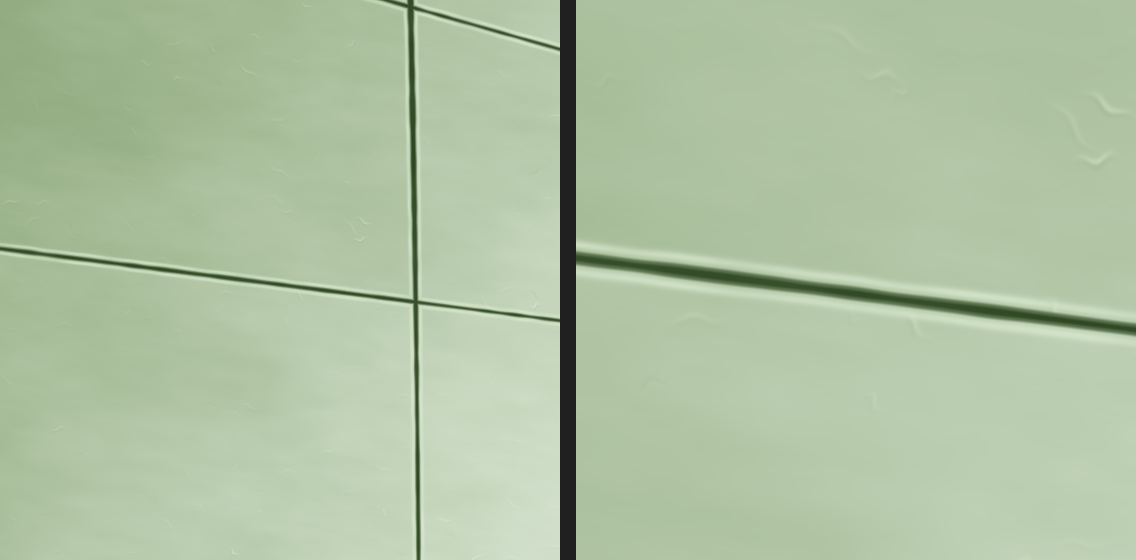
Left, the full canvas; right, a detail of the centre.
Give the GLSL for this texture, as a WebGL 1 fragment shader.

```glsl
precision highp float;
// Large pale green wall tiles seen at a slant, parted by thin dark grooves.
// Seams come from a perspective row and column coordinate; the glaze is a
// diagonal light gradient with stretched noise and scattered embossed flecks.

uniform vec2 u_resolution;

const vec3 GLAZE_SHADE = vec3(0.57, 0.67, 0.50);
const vec3 GLAZE_LIGHT = vec3(0.80, 0.86, 0.77);
const vec3 RIM_LIGHT = vec3(0.85, 0.91, 0.81);
const vec3 GROOVE_EDGE = vec3(0.36, 0.45, 0.31);
const vec3 GROOVE_CORE = vec3(0.18, 0.27, 0.13);

const float ROW_BASE = 0.556;       // height of the main seam at the left edge
const float ROW_STEP = 0.639;       // tile height at the left edge
const float ROW_SLOPE = 0.1285;     // fall of the main seam
const float ROW_FAN = 0.1545;       // extra fall for each row above it
const float COLUMN_BASE = 0.7474;   // foot of the upright seam
const float COLUMN_STEP = 0.79;     // tile width
const float GROOVE_HALF = 0.0039;
const float RIM_OFFSET = 0.0042;
const float RIM_WIDTH = 0.0028;
const float FLECK_CELLS = 19.0;
const float FLECK_CHANCE = 0.55;
const float FLECK_STRENGTH = 0.10;

float hash(vec2 p) {
  return fract(sin(dot(p, vec2(127.1, 311.7))) * 43758.5);
}

float noise(vec2 p) {
  vec2 cell = floor(p);
  vec2 f = fract(p);
  f = f * f * (3.0 - 2.0 * f);
  float low = mix(hash(cell), hash(cell + vec2(1.0, 0.0)), f.x);
  float high = mix(hash(cell + vec2(0.0, 1.0)), hash(cell + vec2(1.0)), f.x);
  return mix(low, high, f.y);
}

// Layered noise centred on zero.
float clouds(vec2 p) {
  float sum = 0.0;
  float gain = 0.5;
  for (int i = 0; i < 4; i++) {
    sum += gain * (noise(p) - 0.5);
    p = p * 2.03 + 17.3;
    gain *= 0.5;
  }
  return sum;
}

// Short scratches with a bright side and a dark side.
float flecks(vec2 uv) {
  vec2 grid = uv * FLECK_CELLS;
  float relief = 0.0;
  for (int j = -1; j <= 1; j++) {
    for (int i = -1; i <= 1; i++) {
      vec2 cell = floor(grid) + vec2(float(i), float(j));
      vec2 center = cell + vec2(hash(cell + 3.1), hash(cell + 7.7));
      float angle = mix(-0.9, 0.6, hash(cell + 11.3));
      vec2 along = vec2(cos(angle), sin(angle));
      vec2 d = grid - center;
      float halfLength = mix(0.08, 0.32, hash(cell + 19.9));
      float u = dot(d, along) / halfLength;
      float v = dot(d, vec2(-along.y, along.x));
      v = (v + 0.04 * sin(u * 3.0 + 6.3 * hash(cell + 2.3))) / 0.045;
      float present = step(hash(cell + 23.5), FLECK_CHANCE);
      float power = mix(-0.5, 1.0, hash(cell + 29.1));
      relief += present * power * (v + 0.35) * exp(-u * u - v * v);
    }
  }
  return relief;
}

void main() {
  vec2 uv = gl_FragCoord.xy / u_resolution;
  float pixel = 1.0 / min(u_resolution.x, u_resolution.y);

  // Tile coordinates: rows fan out to the left, the upright seam bends slightly.
  float tileHeight = ROW_STEP - ROW_FAN * uv.x;
  float row = (uv.y - ROW_BASE + ROW_SLOPE * uv.x) / tileHeight;
  float seamX = COLUMN_BASE - 0.008 * uv.y - 0.0064 * uv.y * uv.y;
  float column = (uv.x - seamX) / COLUMN_STEP;
  vec2 tile = floor(vec2(column, row));

  // Distance to the nearest groove edge, with slightly uneven widths.
  float nearestRow = floor(row + 0.5);
  float slope = ROW_SLOPE + ROW_FAN * nearestRow;
  float rowDist = abs(row - nearestRow) * tileHeight / length(vec2(1.0, slope));
  float columnDist = abs(column - floor(column + 0.5)) * COLUMN_STEP;
  float rowHalf = GROOVE_HALF - 0.0007 * smoothstep(0.70, 0.78, uv.x);
  float columnHalf = GROOVE_HALF + 0.0016 * smoothstep(0.3, 0.8, uv.y);
  float wear = 0.0012 * (noise(uv * 38.0) - 0.5);
  float edge = min(rowDist - rowHalf, columnDist - columnHalf) + wear;

  // Glaze: diagonal light, a tone for each tile, soft streaks and fine grain.
  float light = 0.06 + 0.60 * uv.x + 0.38 * (1.0 - uv.y);
  light += 0.05 * (0.5 - step(0.0, row)) + 0.04 * (hash(tile + 5.0) - 0.5);
  vec2 slanted = vec2(uv.x, uv.y + ROW_SLOPE * uv.x) + tile * 3.7;
  light += 0.30 * clouds(slanted * vec2(4.0, 6.0));
  light += 0.16 * clouds(slanted * vec2(14.0, 38.0));
  vec3 color = mix(GLAZE_SHADE, GLAZE_LIGHT, clamp(light, 0.0, 1.1));
  float patches = smoothstep(0.25, 0.75, noise(uv * 5.0 + 41.0));
  color += FLECK_STRENGTH * flecks(uv) * mix(0.35, 1.0, patches);

  // Bright rim beside the groove, then the groove itself.
  float rim = (edge - RIM_OFFSET) / RIM_WIDTH;
  float rimWear = mix(0.55, 1.0, noise(uv * 30.0 + 9.0));
  color = mix(color, RIM_LIGHT, 0.85 * rimWear * exp(-rim * rim));
  float soft = max(pixel, 0.0012);
  color = mix(color, GROOVE_EDGE, 1.0 - smoothstep(-soft, soft, edge));
  float core = 1.0 - smoothstep(-0.0032, -0.0008, edge);
  color = mix(color, GROOVE_CORE, core * mix(0.75, 1.0, noise(uv * 24.0)));

  gl_FragColor = vec4(clamp(color, 0.0, 1.0), 1.0);
}
```
